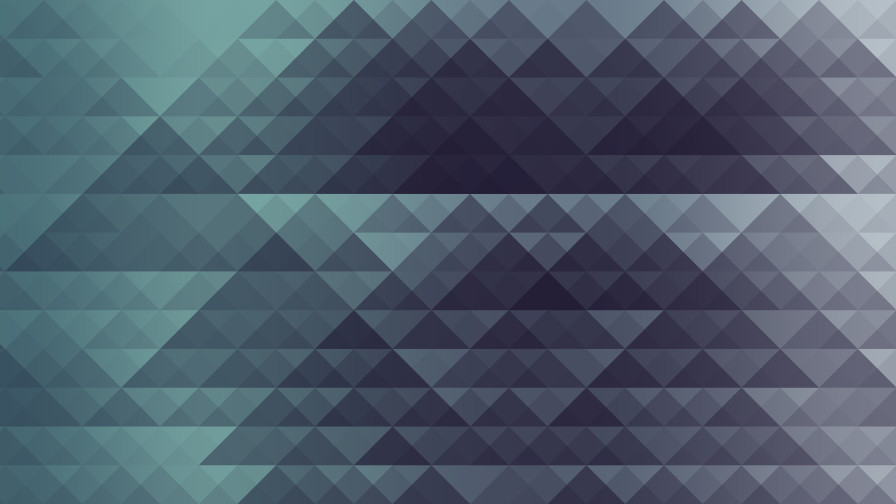
This background is drawn by a Shadertoy shader. Its source:

```glsl
// Translucent triangles stacked on a 13-row lattice over a teal-to-grey gradient.
// Regular ranges of large peaks and hashed small peaks each let through part of
// the light; the product of all transmissions blends the gradient into indigo.

const float ROWS = 13.0;        // lattice rows down the canvas
const float LATTICE_X = 1.126;  // lattice origin from the left edge, in rows
const float BREAK_ROW = 5.0;    // row line that no upper peak crosses

float hash(vec2 p) {
    vec3 q = fract(vec3(p.xyx) * 0.1031);
    q += dot(q, q.yzx + 33.33);
    return fract((q.x + q.y) * q.z);
}

// Gradient noise, about -0.7 to 0.7
float cornerSlope(vec2 cell, vec2 offset) {
    float angle = 6.2832 * hash(cell + 71.0);
    return dot(vec2(cos(angle), sin(angle)), offset);
}

float gradientNoise(vec2 p) {
    vec2 i = floor(p), f = fract(p);
    vec2 u = f * f * f * (f * (f * 6.0 - 15.0) + 10.0);
    vec2 e = vec2(1.0, 0.0);
    float top = mix(cornerSlope(i, f), cornerSlope(i + e, f - e), u.x);
    float low = mix(cornerSlope(i + e.yx, f - e.yx), cornerSlope(i + 1.0, f - 1.0), u.x);
    return mix(top, low, u.y);
}

// Coverage of a right-angled peak: 45 degree sides, flat base; y points down
float peak(vec2 p, vec2 apex, float height, float blur) {
    vec2 d = p - apex;
    float sides = clamp((d.y - abs(d.x)) * 0.7071 / blur + 0.5, 0.0, 1.0);
    float base = clamp((height - d.y) / blur + 0.5, 0.0, 1.0);
    return sides * base;
}

// Light passed by a row of evenly spaced equal peaks
float range(vec2 p, vec2 first, float gap, int count, float height, float opacity, float blur) {
    float light = 1.0;
    for (int i = 0; i < count; i++) {
        vec2 apex = first + vec2(gap * float(i), 0.0);
        light *= 1.0 - opacity * peak(p, apex, height, blur);
    }
    return light;
}

// Shade is heaviest right of centre, with slow irregular clusters
float density(vec2 apex) {
    float spread = mix(0.5, 1.25, smoothstep(3.0, 10.0, apex.x));
    spread *= mix(1.0, 0.5, smoothstep(15.0, 22.0, apex.x));
    return spread * (1.0 + 0.5 * gradientNoise(apex * 0.23));
}

// Light passed by hashed peaks, one to three rows tall, on every lattice point
float scatteredPeaks(vec2 p, float maxOpacity, float blur) {
    float light = 1.0;
    vec2 cell = floor(p);
    for (int j = 0; j < 4; j++) {
        float row = cell.y - float(j);
        if (row < 0.0) break;
        for (int i = -4; i <= 5; i++) {
            vec2 apex = vec2(cell.x + float(i), row);
            float size = hash(apex + 17.0);
            float height = 1.0 + floor(3.0 * size * size);
            if (row < BREAK_ROW) height = min(height, BREAK_ROW - row);
            // Points between the main vertices carry fainter peaks
            float weight = mix(1.0, 0.5, mod(apex.x + apex.y, 2.0));
            float opacity = maxOpacity * weight * hash(apex + 43.0) * density(apex);
            light *= 1.0 - opacity * peak(p, apex, height, blur);
        }
    }
    return light;
}

// Colour across the canvas, through four stops
vec3 backdrop(float x) {
    vec3 c = mix(vec3(0.30, 0.45, 0.48), vec3(0.46, 0.64, 0.63), smoothstep(0.0, 0.25, x));
    c = mix(c, vec3(0.41, 0.48, 0.54), smoothstep(0.28, 0.60, x));
    return mix(c, vec3(0.71, 0.75, 0.78), smoothstep(0.65, 1.0, x));
}

vec3 shadeColor(float x) {
    vec3 c = mix(vec3(0.14, 0.18, 0.27), vec3(0.12, 0.09, 0.19), smoothstep(0.1, 0.5, x));
    return mix(c, vec3(0.20, 0.18, 0.28), smoothstep(0.65, 1.0, x));
}

void mainImage(out vec4 fragColor, in vec2 fragCoord) {
    vec2 uv = fragCoord / iResolution.xy;
    float blur = ROWS / iResolution.y;
    vec2 p = vec2(fragCoord.x * blur - LATTICE_X, (1.0 - uv.y) * ROWS);

    float light = scatteredPeaks(p, 0.38, blur);

    // Upper ranges, ending on the break row
    light *= range(p, vec2(8.0, 0.0), 2.0, 5, BREAK_ROW, 0.30, blur);
    light *= range(p, vec2(18.0, 0.0), 2.0, 2, 4.0, 0.20, blur);

    // Lone left peak and the overlapping lower ranges
    light *= range(p, vec2(3.0, 3.0), 1.0, 1, 4.0, 0.36, blur);
    light *= range(p, vec2(7.0, 5.0), 4.0, 4, 4.0, 0.26, blur);
    light *= range(p, vec2(6.0, 6.0), 6.0, 3, 4.0, 0.24, blur);
    light *= range(p, vec2(8.0, 8.0), 4.0, 4, 4.0, 0.28, blur);
    light *= range(p, vec2(8.0, 10.0), 4.0, 3, 3.0, 0.22, blur);

    fragColor = vec4(mix(shadeColor(uv.x), backdrop(uv.x), light), 1.0);
}
```
